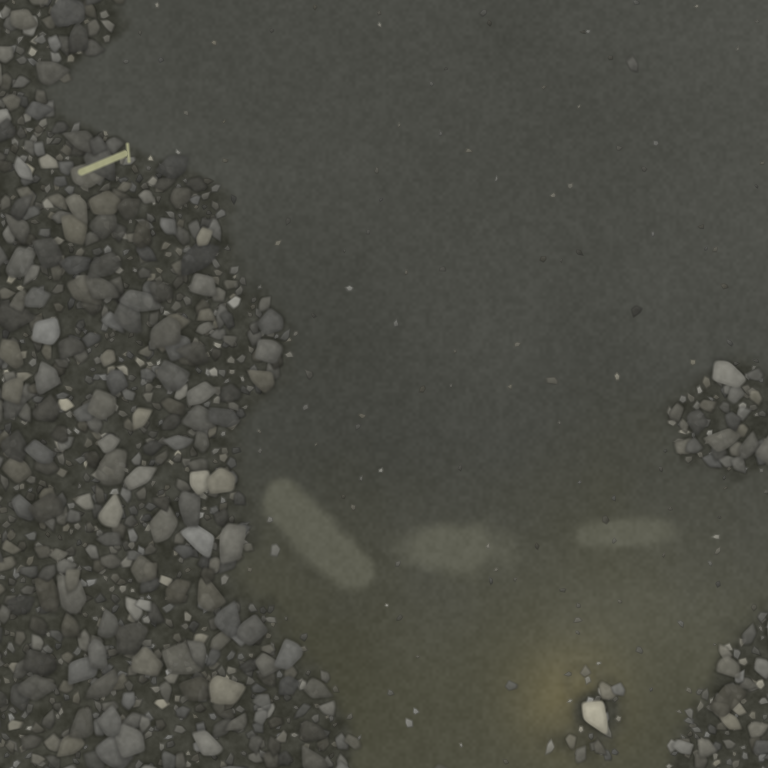
Write a WebGL 1 fragment shader that draws this texture.

```glsl
precision highp float;
// Wet grey mud with banks of angular gravel, scattered chips and pale silt.
uniform vec2 u_resolution;

#define MUD vec3(0.285, 0.288, 0.265)
#define OLIVE vec3(0.305, 0.303, 0.250)
#define GAP vec3(0.232, 0.232, 0.203)
#define SILT vec3(0.385, 0.385, 0.335)
#define STONE_DARK 0.265
#define STONE_LIGHT 0.425
#define PEBBLE_CELLS 25.0
#define GRIT_CELLS 44.0
#define CHIP_CELLS 84.0
#define SOFTNESS 0.0022
#define GRAIN 0.022

float hash(vec2 p) {
  vec3 q = fract(p.xyx * 0.1031);
  q += dot(q, q.yzx + 33.33);
  return fract((q.x + q.y) * q.z);
}

float noise(vec2 p) {
  vec2 i = floor(p), f = fract(p);
  f = f * f * (3.0 - 2.0 * f);
  return mix(mix(hash(i), hash(i + vec2(1, 0)), f.x),
             mix(hash(i + vec2(0, 1)), hash(i + vec2(1, 1)), f.x), f.y);
}

float fbm(vec2 p) {
  float sum = 0.0, amp = 0.5;
  for (int i = 0; i < 4; i++) {
    sum += amp * noise(p);
    p = p * 2.03 + 17.3;
    amp *= 0.5;
  }
  return sum;
}

// Soft elliptical spot: 1 at the centre, falling to 0.
float spot(vec2 p, vec2 centre, vec2 size) {
  vec2 d = (p - centre) / size;
  return exp(-dot(d, d));
}

float segment(vec2 p, vec2 a, vec2 b) {
  vec2 d = b - a;
  return length(p - a - d * clamp(dot(p - a, d) / dot(d, d), 0.0, 1.0));
}

// Coverage of the left bank, the right bank and the lower cluster.
float gravel(vec2 p) {
  float y = p.y;
  float edge = 0.46 - 0.14 * smoothstep(0.0, 0.28, y)
             + 0.07 * exp(-pow((y - 0.53) / 0.09, 2.0))
             - 0.27 * smoothstep(0.74, 0.88, y) + 0.12 * smoothstep(0.89, 0.97, y);
  float wobble = (fbm(p * 9.0 + 4.0) - 0.47) * 0.14;
  float left = edge - p.x;
  float right = 0.10 - length((p - vec2(0.98, 0.46)) * vec2(0.85, 1.0));
  float corner = 0.15 - length(p - vec2(1.03, 0.04));
  float cluster = 0.062 - length(p - vec2(0.765, 0.075));
  float bank = max(max(left, right), max(corner, cluster)) + wobble;
  return smoothstep(-0.015, 0.025, bank);
}

// Warm bright light over the lower cluster.
float glow(vec2 p) {
  return spot(p, vec2(0.74, 0.09), vec2(0.07, 0.07));
}

// Rounded random polygon: 1 on its outline.
float polygon(vec2 q, float seed) {
  float sum = 0.0;
  for (int k = 0; k < 5; k++) {
    float id = float(k);
    float angle = (id + 0.65 * hash(vec2(seed, id))) * 1.2566 + seed;
    float side = dot(q, vec2(cos(angle), sin(angle)));
    sum += pow(max(side, 0.0) * (0.9 + 0.5 * hash(vec2(id, seed + 9.0))), 7.0);
  }
  return pow(sum + 1e-9, 1.0 / 7.0);
}

// Paints one grid of stones; keep and stray are chances on bank and mud.
void stones(inout vec3 col, vec2 p, float cells, float keep, float stray) {
  vec2 base = floor(p * cells);
  for (int j = -1; j <= 1; j++) {
    for (int i = -1; i <= 1; i++) {
      vec2 cell = base + vec2(i, j), key = cell + cells * 3.7;
      vec2 centre = cell + 0.15 + 0.7 * vec2(hash(key), hash(key + 51.7));
      vec2 place = centre / cells;
      float bank = gravel(place);
      if (hash(key + 23.1) > mix(stray, keep, bank)) continue;

      float size = mix(0.26, 0.56, hash(key + 71.3)) * mix(0.65, 1.0, bank);
      float turn = hash(key + 37.9) * 6.2832;
      vec2 axis = vec2(cos(turn), sin(turn)), q = p * cells - centre;
      vec2 local = vec2(dot(q, axis), dot(q, vec2(-axis.y, axis.x)));
      local *= vec2(0.88, 1.18) / size;
      float d = polygon(local, hash(key + 11.9) * 40.0);
      float soft = SOFTNESS * cells / size;

      float pick = hash(key + 91.1), rare = hash(key + 5.3);
      float tone = mix(STONE_DARK, STONE_LIGHT, pick) + 0.19 * pow(rare, 7.0);
      tone += 0.15 * glow(place) + 0.05 * smoothstep(0.85, 1.0, place.y) * bank;
      tone += 0.04 * smoothstep(0.75, 0.95, place.x) * bank;
      tone += dot(q, vec2(-0.35, 0.8)) * 0.055 / size;
      tone += (fbm(p * 85.0 + pick * 30.0) - 0.47) * 0.09;
      tone *= 1.0 - 0.14 * smoothstep(0.55, 1.0, d);
      vec3 tint = mix(vec3(1.0, 1.0, 0.965), vec3(1.03, 0.995, 0.86), hash(key + 63.7) * 0.75);
      col *= 1.0 - 0.2 * (1.0 - smoothstep(0.85, 1.4, d)) * mix(0.5, 1.0, bank);
      float cover = 1.0 - smoothstep(1.0 - soft, 1.0 + soft, d);
      col = mix(col, tone * tint, cover * mix(0.75, 1.0, rare));
    }
  }
}

void main() {
  vec2 p = gl_FragCoord.xy / u_resolution;
  float cloud = fbm(p * 5.0 + 2.0) - 0.47;

  // Mud: greyer above, olive below, with warm light
  vec3 col = mix(OLIVE, MUD, smoothstep(0.12, 0.5, p.y + cloud * 0.3));
  col += 0.022 * smoothstep(0.6, 1.0, p.x) * smoothstep(0.4, 0.7, p.y);
  col -= 0.028 * spot(p, vec2(0.45, 0.42), vec2(0.2, 0.12));
  col -= 0.03 * spot(p, vec2(0.43, 0.14), vec2(0.1, 0.12));
  col += cloud * 0.05 + glow(p) * vec3(0.10, 0.08, 0.035);
  col += 0.04 * spot(p, vec2(0.82, 0.2), vec2(0.13, 0.09));

  // Pale silt streaks with ragged edges
  float silt = spot(p, vec2(0.59, 0.29), vec2(0.09, 0.042));
  silt = max(silt, 1.2 * exp(-pow(segment(p, vec2(0.37, 0.345), vec2(0.46, 0.255)) / 0.03, 2.0)));
  silt = max(silt, spot(p, vec2(0.81, 0.305), vec2(0.085, 0.026)));
  silt += (fbm(p * 22.0) - 0.47) * 0.7;
  col = mix(col, SILT, 0.8 * smoothstep(0.3, 0.85, silt));

  // Gravel bed, then stones from fine to coarse
  float bed = gravel(p);
  col = mix(col, GAP + (fbm(p * 70.0) - 0.45) * 0.14, bed * 0.9);
  stones(col, p, CHIP_CELLS, 0.45, 0.022);
  stones(col, p, GRIT_CELLS, 0.62, 0.010);
  stones(col, p, PEBBLE_CELLS, 0.72, 0.006);

  // Pale twig with a short cross end
  float twig = segment(p, vec2(0.106, 0.776), vec2(0.163, 0.800)) - 0.0045;
  twig = min(twig, segment(p, vec2(0.166, 0.812), vec2(0.168, 0.790)) - 0.002);
  col = mix(col, vec3(0.62, 0.62, 0.49), 1.0 - smoothstep(-SOFTNESS, SOFTNESS, twig));

  col += (noise(p * 230.0) + noise(p * 120.0) - 1.0) * GRAIN;
  gl_FragColor = vec4(col, 1.0);
}
```
